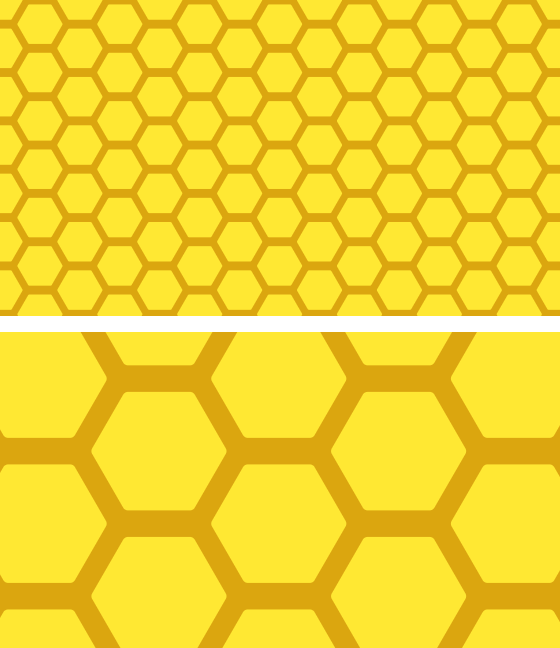
Top: the whole. Bottom: its middle third, enlarged.
A Shadertoy shader for this pattern:

```glsl
// Honeycomb: flat-topped yellow hexagons on a darker gold ground.
// Two interleaved rectangular lattices are folded with fract, and a rounded
// hexagon distance function gives the smooth fill in each cell.

#define COLUMN_STEP 0.1264   // between neighbouring columns, in canvas heights
#define ROW_STEP 0.1530      // between cells of one column
#define APOTHEM 0.0625       // centre to flat side of a cell
#define CORNER_RADIUS 0.006
#define CELL_COLOR vec3(1.00, 0.91, 0.20)
#define WALL_COLOR vec3(0.86, 0.65, 0.06)

// Signed distance to a regular hexagon with flat top and bottom
float sdHexagon(vec2 p, float apothem) {
    const vec3 k = vec3(-0.866025, 0.5, 0.577350);
    p = abs(p);
    p -= 2.0 * min(dot(k.xy, p), 0.0) * k.xy;
    p -= vec2(clamp(p.x, -k.z * apothem, k.z * apothem), apothem);
    return length(p) * sign(p.y);
}

// Position relative to the nearest point of a rectangular lattice
vec2 foldLattice(vec2 p, vec2 period) {
    return (fract(p / period + 0.5) - 0.5) * period;
}

float sdCell(vec2 p) {
    return sdHexagon(p, APOTHEM - CORNER_RADIUS) - CORNER_RADIUS;
}

void mainImage(out vec4 fragColor, in vec2 fragCoord) {
    float pixel = 1.0 / iResolution.y;

    // Lattice is anchored at the upper left corner
    vec2 p = vec2(fragCoord.x, iResolution.y - fragCoord.y) * pixel;

    // Even columns, then odd columns shifted by half a row
    vec2 period = vec2(2.0 * COLUMN_STEP, ROW_STEP);
    float even = sdCell(foldLattice(p, period));
    float odd = sdCell(foldLattice(p - 0.5 * period, period));
    float dist = min(even, odd);

    // One-pixel antialiased edge
    float fill = clamp(0.5 - dist / pixel, 0.0, 1.0);
    fragColor = vec4(mix(WALL_COLOR, CELL_COLOR, fill), 1.0);
}
```
